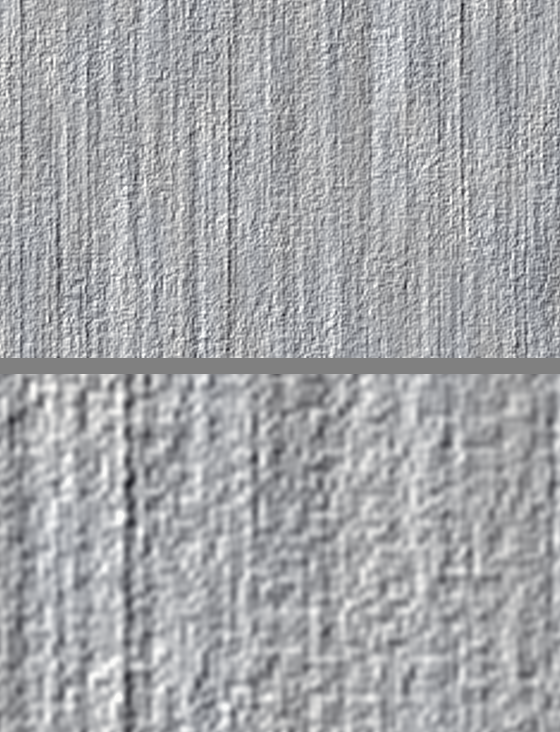
Top, the full canvas; bottom, a detail of the centre.
A WebGL 1 fragment shader for this texture:

```glsl
#ifdef GL_FRAGMENT_PRECISION_HIGH
precision highp float;
#else
precision mediump float;
#endif
// Brushed concrete: gritty grey relief combed into fine vertical ridges.
// Side-lit noise gives the grit, stretched noise the brush streaks, and
// scattered wobbling lines the deep grooves with their lit edges.
uniform vec2 u_resolution;

const vec3 SHADOW = vec3(0.10, 0.10, 0.125);
const vec3 MIDTONE = vec3(0.660, 0.667, 0.680);
const vec3 HIGHLIGHT = vec3(0.985, 0.985, 0.98);

float hash(vec2 p) {
  vec3 q = fract(vec3(p.xyx) * 0.1031);
  q += dot(q, q.yzx + 33.33);
  return fract((q.x + q.y) * q.z);
}

// Smooth value noise from -1 to 1
float noise(vec2 p) {
  vec2 cell = floor(p);
  vec2 f = fract(p);
  f = f * f * (3.0 - 2.0 * f);
  float low = mix(hash(cell), hash(cell + vec2(1.0, 0.0)), f.x);
  float high = mix(hash(cell + vec2(0.0, 1.0)), hash(cell + vec2(1.0)), f.x);
  return 2.0 * mix(low, high, f.y) - 1.0;
}

// Bumps lit from the upper left
float relief(vec2 p) {
  return noise(p) - noise(p + vec2(-0.75, 0.55));
}

float bell(float d, float width) {
  return exp(-d * d / (width * width));
}

// Vertical lines, one per cell: dark cut on the right, lit lip on the left
float grooves(vec2 p, float density, float width, float seed) {
  float column = floor(p.x * density);
  float tone = 0.0;
  for (int i = -1; i <= 1; i++) {
    float id = column + float(i);
    float rank = hash(vec2(id, seed));
    float center = (id + 0.15 + 0.7 * hash(vec2(id, seed + 7.0))) / density;
    center += 0.0022 * noise(vec2(p.y * 5.0, id + seed));
    center += 0.0010 * noise(vec2(p.y * 75.0, id * 3.0 + seed));
    float wear = 0.65 + 0.5 * noise(vec2(p.y * 4.0, id * 5.0 + seed));
    wear *= 0.85 + 0.45 * noise(vec2(p.y * 45.0, id * 9.0 + seed));
    float depth = (0.2 + 0.8 * rank * rank) * wear;
    float d = p.x - center;
    tone -= depth * bell(d, width * (0.7 + 0.6 * rank));
    tone += 0.5 * depth * bell(d + 2.3 * width, 1.2 * width);
  }
  return tone;
}

// Brush marks: narrow across, long and slightly broken along
float streaks(vec2 p) {
  float fine = noise(vec2(p.x * 115.0, p.y * 5.0 + 11.0));
  float broad = noise(vec2(p.x * 48.0 + 31.0, p.y * 1.6));
  return 0.095 * fine + 0.075 * broad;
}

float grit(vec2 p) {
  float fine = relief(p * vec2(150.0, 135.0));
  float coarse = relief(p * vec2(82.0, 66.0) + 57.0);
  float patches = 1.0 + 0.3 * noise(p * 9.0 + 5.0);
  return patches * (0.145 * fine + 0.085 * coarse);
}

vec3 concrete(float tone) {
  vec3 dark = mix(MIDTONE, SHADOW, clamp(-tone / 0.56, 0.0, 1.0));
  return mix(dark, HIGHLIGHT, clamp(tone / 0.32, 0.0, 1.0));
}

void main() {
  vec2 p = gl_FragCoord.xy / u_resolution.y + 1.0;
  vec2 bent = p + vec2(0.0012 * noise(p * vec2(20.0, 28.0)), 0.0);

  float tone = grit(p) + streaks(bent);
  tone += 0.34 * grooves(p, 20.0, 0.0036, 3.0);
  tone += 0.17 * grooves(p, 43.0, 0.0030, 41.0);
  tone += 0.02 * noise(p * 4.0);

  // Faint warm and cool drift across the slab
  vec3 tint = vec3(0.008, 0.002, -0.008) * noise(p * vec2(14.0, 6.0) + 19.0);
  gl_FragColor = vec4(concrete(tone) + tint, 1.0);
}
```
